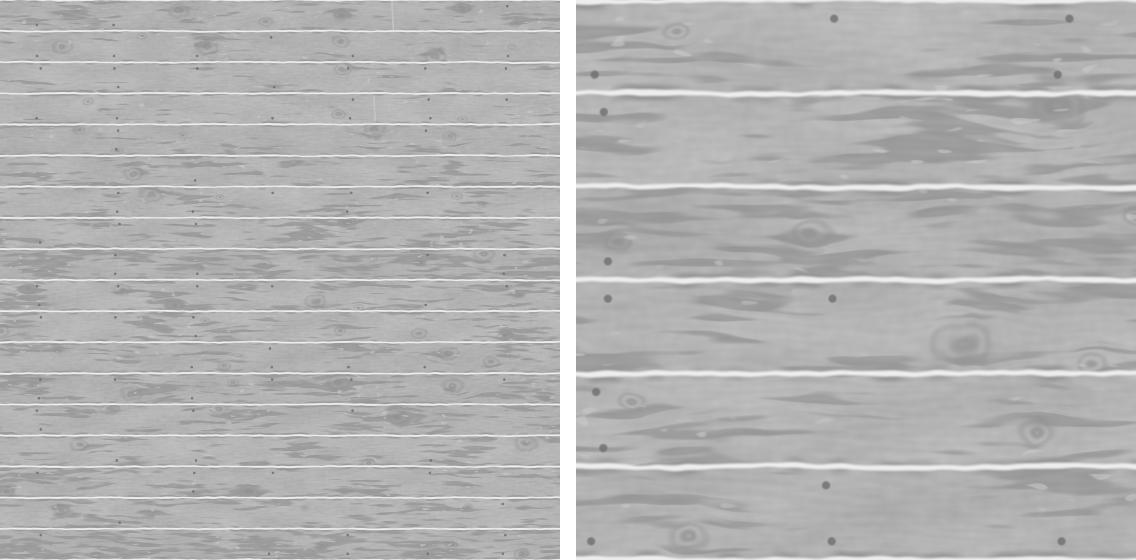
Left: the whole. Right: its middle third, enlarged.
Reproduce this texture procedurally as a three.js fragment shader.

```glsl
// Weathered grey painted planks: eighteen horizontal boards split by pale gaps.
varying vec2 vUv;

const float BOARDS = 18.0;
const float GAP_HALF = 0.027;      // lengths are in board heights
const float GAP_SOFT = 0.022;
const float KNOT_SLOTS = 7.0;      // possible knots along a board
const float KNOT_CHANCE = 0.55;
const float NAIL_SPACING = 2.5;
const float NAIL_CHANCE = 0.3;
const float NAIL_RADIUS = 0.028;
const float JOINT_CHANCE = 0.2;
const float WEAR_LOW = -0.36;      // wear of the upper and lower boards
const float WEAR_HIGH = -0.08;
const vec3 PAINT = vec3(0.712);
const vec3 BARE_WOOD = vec3(0.592);
const vec3 FLAKE = vec3(0.79);
const vec3 GAP = vec3(0.93);
const vec3 NAIL = vec3(0.43);
const float TAU = 6.28318;

float hash(vec2 p) {
  vec3 q = fract(p.xyx * vec3(0.1031, 0.1030, 0.0973));
  q += dot(q, q.yzx + 33.33);
  return fract((q.x + q.y) * q.z);
}

float corner(vec2 cell, vec2 offset) {
  float angle = TAU * hash(cell);
  return dot(vec2(cos(angle), sin(angle)), offset);
}

// Gradient noise, roughly -0.7 to 0.7
float noise(vec2 p) {
  vec2 i = floor(p), f = fract(p);
  vec2 u = f * f * f * (f * (f * 6.0 - 15.0) + 10.0);
  vec2 e = vec2(1.0, 0.0);
  return mix(mix(corner(i, f), corner(i + e.xy, f - e.xy), u.x),
             mix(corner(i + e.yx, f - e.yx), corner(i + e.xx, f - e.xx), u.x), u.y);
}

// Bends p around the knots; returns ring darkness and halo strength
vec2 knots(inout vec2 p, float row) {
  vec2 knot = vec2(0.0), start = p;
  for (float i = 0.0; i < KNOT_SLOTS; i++) {
    vec2 id = vec2(i + 11.0, row * 5.0 + 3.0);
    if (hash(id) > KNOT_CHANCE) continue;
    float along = (i + hash(id + 31.7)) * BOARDS / KNOT_SLOTS;
    vec2 center = vec2(along, mix(0.1, 0.9, hash(id + 57.3)));
    float size = mix(0.09, 0.26, pow(hash(id + 83.1), 1.6));
    vec2 d = (start - center) / (size * vec2(1.5, 1.0));
    float r = length(d) + 0.3 * noise(start * 5.0 + id);
    float halo = exp(-0.45 * r * r);
    p.y -= (start.y - center.y) * 0.75 * halo;
    float rings = 0.55 + 0.45 * sin(r * 8.0);
    knot.x = max(knot.x, rings * (1.0 - smoothstep(0.6, 1.3, r)));
    knot.y = max(knot.y, halo);
  }
  return knot;
}

void main() {
  float down = (1.0 - vUv.y) * BOARDS;
  float row = min(floor(down), BOARDS - 1.0);
  vec2 p = vec2(vUv.x * BOARDS, down - row);
  vec2 seed = vec2(row * 17.3, row * 41.7);

  // Grain: long streaks and growth lines that flow around knots
  vec2 g = p;
  vec2 knot = knots(g, row);
  g.y += 0.12 * noise(g * vec2(0.5, 0.8) + seed);
  float streak = noise(g * vec2(0.75, 6.5) + seed)
               + 0.55 * noise(g * vec2(1.9, 13.0) + seed + 9.4);
  float growth = sin(TAU * (g.y * 5.0 + 2.2 * noise(g * vec2(0.22, 1.1) + seed + 5.2)));
  float blotch = noise(p * vec2(0.38, 1.4) + seed + 3.6);

  // Wear: more bare wood on the lower boards, in patches and near knots
  float lower = smoothstep(3.0, 9.0, row);
  float wear = mix(WEAR_LOW, WEAR_HIGH, lower) + 0.24 * (hash(vec2(row, 71.0)) - 0.5);
  float field = 0.85 * streak + 0.1 * growth + 0.75 * blotch + 0.22 * knot.y + wear;
  float bare = smoothstep(-0.06, 0.26, field);

  // Paint: cloudy tone with faint fibres
  float cloud = noise(p * vec2(0.6, 1.7) + seed + 21.0);
  float fibre = noise(g * vec2(2.6, 15.0) + seed + 47.0);
  float speck = noise(vec2(p.x, down) * 9.0);
  vec3 color = PAINT + 0.045 * cloud + 0.032 * fibre + 0.018 * speck;
  color -= 0.018 * hash(vec2(row, 29.0));
  color = mix(color, BARE_WOOD + 0.04 * fibre, 0.82 * bare);
  color = mix(color, BARE_WOOD - 0.03, 0.65 * knot.x);

  // Raised paint flakes in worn areas
  float chip = noise(p * vec2(3.2, 9.0) + seed + 63.0);
  float flake = smoothstep(0.34, 0.48, chip) * smoothstep(-0.05, 0.2, blotch + 0.3 * knot.y);
  color = mix(color, FLAKE, 0.6 * flake);

  // Butt joint on a few boards
  float jointX = BOARDS * hash(vec2(row, 97.0)) + 0.06 * p.y;
  float joint = 1.0 - smoothstep(0.012, 0.04, abs(p.x - jointX));
  color = mix(color, FLAKE, 0.7 * joint * step(hash(vec2(row, 13.0)), JOINT_CHANCE));

  // Nails in loose columns, near both edges of a board
  vec2 nailId = vec2(floor(p.x / NAIL_SPACING), floor(down * 2.0));
  float nailX = (nailId.x + 0.5 + 0.08 * (hash(nailId + 7.0) - 0.5)) * NAIL_SPACING;
  float nailY = p.y < 0.5 ? 0.2 : 0.8;
  float nail = 1.0 - smoothstep(NAIL_RADIUS, NAIL_RADIUS + 0.03, length(p - vec2(nailX, nailY)));
  color = mix(color, NAIL, 0.8 * nail * step(hash(nailId + 19.0), NAIL_CHANCE));

  // Pale gaps with wavering, darkened edges
  float seam = floor(down + 0.5);
  float waver = 0.035 * noise(vec2(p.x * 0.7, seam * 7.3)) + 0.02 * noise(vec2(p.x * 4.0, seam * 3.7));
  float gapDist = abs(down - seam + waver);
  float ragged = noise(vec2(p.x * 2.3, seam * 13.1));
  float edge = 1.0 - smoothstep(0.05, 0.12, gapDist);
  color = mix(color, BARE_WOOD, edge * smoothstep(-0.15, 0.4, ragged));
  float halfWidth = GAP_HALF * (1.0 + 0.6 * ragged);
  float gap = 1.0 - smoothstep(halfWidth - GAP_SOFT, halfWidth + GAP_SOFT, gapDist);
  gl_FragColor = vec4(mix(color, GAP, gap), 1.0);
}
```
